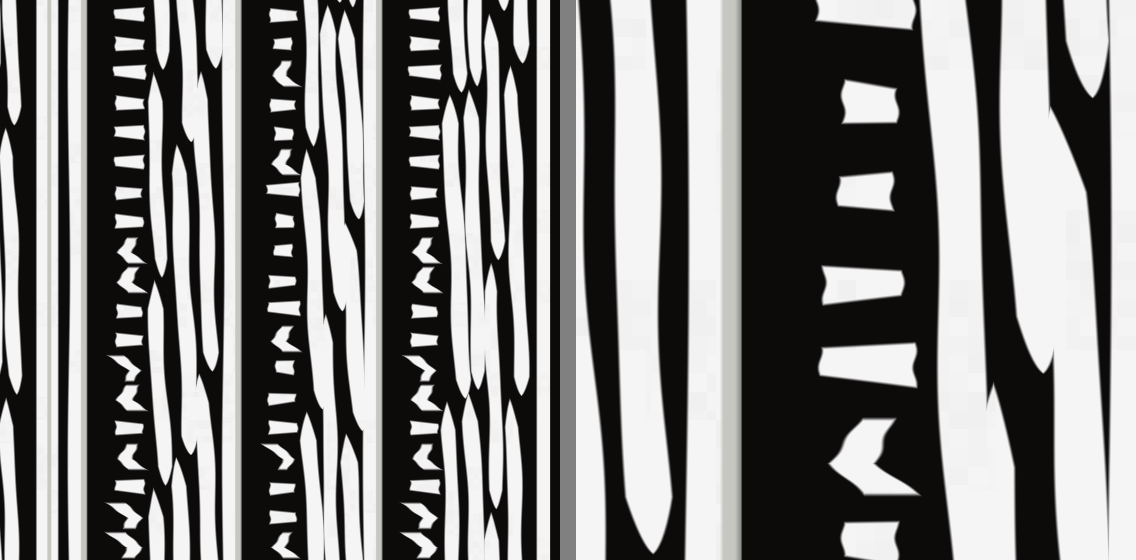
Left, the full canvas; right, a detail of the centre.
A Shadertoy shader for this pattern:

```glsl
// Black and white upright bands: each repeat holds a dark ladder of ragged rungs,
// a bundle of leaning tapered strands, and a straight white border with a grey edge.
// Strands and rungs are signed distances, varied by a hash of their cell.

float hash(vec2 p) {
    return fract(sin(dot(p, vec2(127.1, 311.7))) * 43758.5453);
}

// Left edge of a band; every third one sits closer to its neighbour
float bandEdge(float i) {
    return 0.157 + 0.2755 * i - 0.024 * step(1.5, mod(i, 3.0));
}

float box(vec2 p, vec2 halfSize) {
    vec2 d = abs(p) - halfSize;
    return length(max(d, 0.0)) + min(max(d.x, d.y), 0.0);
}

// Stripe between two positions
float stripe(float x, float a, float b) {
    return abs(x - 0.5 * (a + b)) - 0.5 * (b - a);
}

// Ladder of rungs, with a bent chip in some of the slots
float ladder(vec2 p, float seed) {
    float slot = floor(p.y * 19.0);
    vec2 id = vec2(slot, seed);
    float h1 = hash(id), h2 = hash(id + 17.3), h3 = hash(id + 41.9);
    vec2 q = vec2(p.x - 0.073, p.y - (slot + 0.5) / 19.0);
    q.x += 0.0012 * sin(p.y * 310.0 + seed);
    float side = h2 < 0.5 ? -1.0 : 1.0;

    // Bent chip: a leaning chevron that fills the slot
    if (h1 < 0.27) {
        q.x += side * (0.9 * abs(q.y + 0.004) - 0.009) + 0.35 * q.y;
        float thick = 0.010 + 0.005 * h3 + 0.15 * side * q.y;
        return 0.75 * box(q, vec2(thick, 0.0225));
    }

    // Plain rung: slightly tilted, thicker at one end, sometimes short
    q -= vec2(0.006 * (h3 - 0.5), 0.008 * (h2 - 0.5));
    q.y += 0.16 * (h3 - 0.5) * q.x;
    float halfWidth = h1 > 0.84 ? 0.016 : 0.022 + 0.007 * h2;
    float halfHeight = 0.0085 + 0.003 * h3 + 0.09 * side * q.x;
    return box(q, vec2(halfWidth, halfHeight));
}

// Bundle of strands, each lane cut into tapered lengths
float strands(vec2 p, float band, float width) {
    float lanes = floor((width - 0.13) / 0.037);
    float pitch = (width - 0.15) / lanes;
    float d = 1.0;
    for (int k = 0; k < 4; k++) {
        float lane = float(k);
        if (lane >= (band < 0.0 ? 2.0 : lanes)) break;
        vec2 laneId = vec2(band * 7.0 + lane, 3.0);
        float len = 0.36 + 0.26 * hash(laneId);
        float t = p.y / len + hash(laneId + 9.1);
        float piece = floor(t), f = fract(t);
        float h = hash(laneId + vec2(0.0, piece * 5.0 + 20.0));

        // Lean to the right going down, with a slow wobble
        float centre = 0.127 + pitch * lane + 0.010 * (h - 0.5);
        centre -= (0.012 + 0.018 * h) * (f - 0.5);
        centre += 0.0022 * sin(p.y * 21.0 + h * 30.0);

        // Rounded foot, longer pointed head
        float foot = clamp(f * len / 0.035, 0.0, 1.0);
        float head = clamp((1.0 - f) * len / 0.055, 0.0, 1.0);
        float halfWidth = 0.0115 + 0.003 * h + 0.001 * sin(p.y * 33.0 + lane);
        halfWidth = (halfWidth + 0.003) * sqrt(foot) * pow(head, 0.7) - 0.003;
        d = min(d, abs(p.x - centre) - halfWidth);
    }
    return d;
}

void mainImage(out vec4 fragColor, in vec2 fragCoord) {
    vec2 uv = fragCoord / iResolution.xy;
    float soft = max(1.2 / iResolution.y, 0.0012);

    // Find the band and the position inside it
    float band = floor((uv.x - 0.157) / 0.2755);
    band += step(bandEdge(band + 1.0), uv.x);
    float width = bandEdge(band + 1.0) - bandEdge(band);
    vec2 p = vec2(uv.x - bandEdge(band), uv.y);
    float r = width - p.x;

    // White parts
    float d = min(ladder(p, mod(band, 2.0)), strands(p, band, width));
    d = min(d, stripe(r, -0.01, band == 2.0 ? 0.025 : 0.034 + 0.002 * sin(p.y * 9.0)));
    if (band < 0.0) d = min(d, stripe(r, 0.053, 0.092));
    float white = 1.0 - smoothstep(-soft, soft, d);
    white *= smoothstep(0.0, soft, r);

    // Paper tone, with grey along the border edges
    vec3 paper = vec3(0.96 - 0.02 * hash(floor(uv * 90.0)) * step(0.7, hash(floor(uv * 24.0))));
    float grey = band == 2.0 ? 0.0 : 1.0 - smoothstep(0.011, 0.014, r);
    vec3 edgeTone = mix(vec3(0.57, 0.58, 0.56), vec3(0.78, 0.78, 0.76), smoothstep(0.001, 0.005, r));
    paper = mix(paper, edgeTone, grey);
    if (band < 0.0) {
        float seam = 1.0 - smoothstep(0.0, 0.003, stripe(r, 0.067, 0.071));
        paper = mix(paper, vec3(0.78, 0.78, 0.76), seam);
    }

    fragColor = vec4(mix(vec3(0.05, 0.04, 0.04), paper, white), 1.0);
}
```
